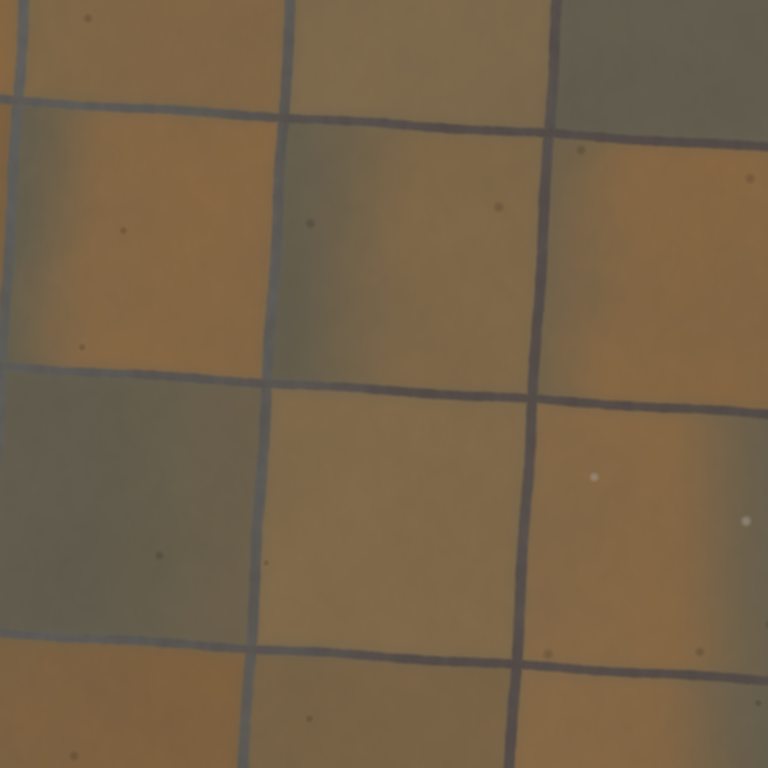
Give the GLSL for this texture, as a three.js fragment shader.

```glsl
// Worn square clay tiles, slightly turned, with soft kiln shading and thin grey grout.
#define PITCH 0.3464
#define TILT 0.062
#define NODE vec2(0.3477, 0.5013)
#define GROUT_HALF 0.020
#define GROUT_SOFT 0.009
#define TAN_CLAY vec3(0.485, 0.406, 0.294)
#define WARM_CLAY vec3(0.520, 0.396, 0.258)
#define SMOKE_CLAY vec3(0.376, 0.358, 0.300)
#define GROUT_COOL vec3(0.362, 0.360, 0.350)
#define GROUT_DARK vec3(0.318, 0.288, 0.276)
#define SPECK_GRID 13.0

varying vec2 vUv;

vec2 hash2(vec2 p) {
  return fract(sin(vec2(dot(p, vec2(127.1, 311.7)), dot(p, vec2(269.5, 183.3)))) * 43758.55);
}

// Layered, domain-bent sines in about -1..1
float mottle(vec2 p) {
  float sum = 0.0, amp = 0.5;
  for (int k = 0; k < 5; k++) {
    sum += amp * sin(p.x + 1.3 * sin(p.y)) * cos(p.y + 1.1 * sin(0.8 * p.x));
    p = mat2(1.5, 1.1, -1.1, 1.5) * p + 2.7;
    amp *= 0.6;
  }
  return sum;
}

// Sparse cellular dots: x = pale chips, y = dark pits
vec2 specks(vec2 p) {
  vec2 cell = floor(p), found = vec2(0.0);
  for (int y = -1; y <= 1; y++) {
    for (int x = -1; x <= 1; x++) {
      vec2 id = cell + vec2(float(x), float(y));
      vec2 kind = hash2(id + 41.0);
      float dist = length(p - id - hash2(id));
      float dot1 = 1.0 - smoothstep(0.02, 0.06 + 0.08 * kind.y, dist);
      found = max(found, dot1 * vec2(step(0.965, kind.x), step(kind.x, 0.09)));
    }
  }
  return found;
}

// Fired colour of one tile; f is the position inside it
vec3 clay(vec2 id, vec2 f, float cloud) {
  float warm = clamp(0.2 + 0.55 * id.x * id.x - 0.25 * max(id.y, 0.0), 0.0, 0.85);
  warm *= 0.75 + 0.35 * smoothstep(0.0, 0.7, f.x) + 0.3 * cloud;
  vec3 col = mix(TAN_CLAY, WARM_CLAY, clamp(warm, 0.0, 1.0));

  // Smoke: a bare diagonal pair, the left side of the middle row, the right side below
  float whole = 1.0 - smoothstep(0.1, 0.5, abs(id.x * id.y - 1.0));
  float middleRow = 1.0 - step(0.5, abs(id.y));
  float lowerRight = step(0.5, id.x) * step(id.y, -0.5);
  float reach = 0.34 + 0.22 * (1.0 - min(abs(id.x), 1.0));
  float left = 1.0 - smoothstep(-0.05, reach, f.x + 0.05 * cloud);
  float right = smoothstep(0.55, 1.02, f.x + 0.08 * f.y + 0.05 * cloud);
  float smoke = whole * (0.98 - 0.25 * smoothstep(0.3, 1.0, f.x) * step(id.x, 0.0));
  smoke = max(smoke, middleRow * left * (0.95 - 0.4 * step(0.5, id.x)));
  smoke = max(smoke, lowerRight * right * 0.85);
  col = mix(col, SMOKE_CLAY, smoke);

  float shade = 1.0 - 0.06 * step(id.x + id.y, -1.5) * (1.0 - whole);
  return col * (shade + 0.02 * (hash2(id).x - 0.5));
}

void main() {
  // Turned grid in tile units
  float c = cos(TILT), s = sin(TILT);
  vec2 p = vUv - NODE;
  vec2 grid = vec2(c * p.x - s * p.y, s * p.x + c * p.y) / PITCH;
  grid += 0.003 * sin(grid.yx * 9.0 + vec2(0.5, 2.0));
  vec2 id = floor(grid), f = fract(grid);

  // Tile surface with clouds, fine grain and specks
  float cloud = mottle(vUv * 11.0);
  float grain = mottle(vUv * vec2(95.0, 60.0));
  vec3 col = clay(id, f, cloud);
  col *= 1.0 + 0.022 * cloud + 0.012 * grain;
  vec2 spots = specks(vUv * SPECK_GRID);
  col = mix(col, vec3(0.60, 0.58, 0.53), 0.6 * spots.x);
  col *= 1.0 - 0.13 * spots.y;

  // Grout: cool at left, darker to the right, with a worn edge
  vec2 edge = min(f, 1.0 - f);
  float wear = 0.0025 * grain;
  vec2 bands = 1.0 - smoothstep(GROUT_HALF - GROUT_SOFT, GROUT_HALF + GROUT_SOFT,
                                edge + wear + vec2(0.0, 0.003));
  float line = max(bands.x, bands.y);
  float dirt = smoothstep(0.1, 0.85, vUv.x) + 0.25 * bands.y + 0.3 * cloud;
  vec3 grout = mix(GROUT_COOL, GROUT_DARK, clamp(dirt, 0.0, 1.0)) * (1.0 + 0.04 * grain);
  float halo = 1.0 - smoothstep(0.0, 0.07, min(edge.x, edge.y));
  col = mix(col, SMOKE_CLAY * 1.05, 0.25 * halo);
  col = mix(col, grout, 0.94 * line);

  gl_FragColor = vec4(col, 1.0);
}
```
